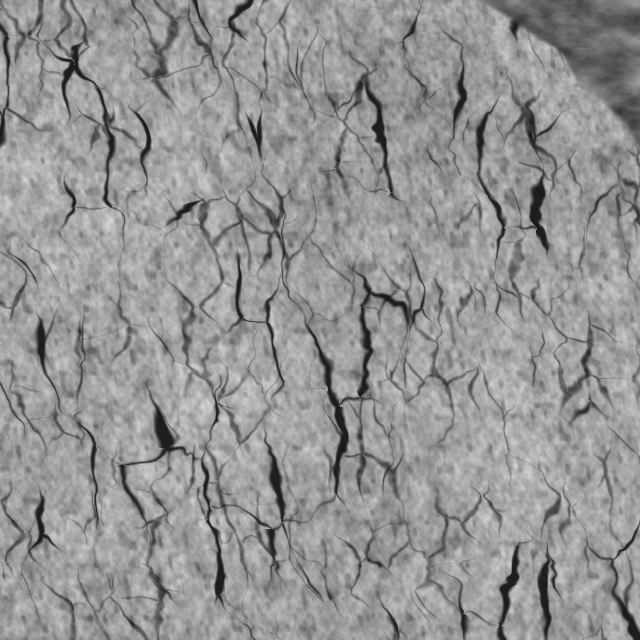
Reproduce this texture procedurally as a Shadertoy shader.

```glsl
const float BARK_GREY = 0.655;
const float CRACK_GREY = 0.09;
const float BACKDROP_GREY = 0.42;
const float LEAN = 0.15;

float hash(vec2 p) {
    return fract(sin(dot(p, vec2(127.1, 311.7))) * 43758.5453);
}

vec2 hash2(vec2 p) {
    return vec2(hash(p), hash(p + 53.7));
}

float noise(vec2 p) {
    vec2 cell = floor(p);
    vec2 f = fract(p);
    f = f * f * (3.0 - 2.0 * f);
    float low = mix(hash(cell), hash(cell + vec2(1, 0)), f.x);
    float high = mix(hash(cell + vec2(0, 1)), hash(cell + vec2(1, 1)), f.x);
    return mix(low, high, f.y);
}

float fbm(vec2 p, int octaves) {
    float sum = 0.0, total = 0.0, weight = 1.0;
    for (int i = 0; i < octaves; i++) {
        sum += weight * noise(p);
        total += weight;
        weight *= 0.55;
        p = p * 2.03 + 17.3;
    }
    return sum / total;
}

// Bends straight cell borders into jagged, wandering ones
vec2 warp(vec2 p, float frequency, float amount) {
    vec2 q = p * frequency;
    return p + amount * (vec2(noise(q), noise(q + 31.4)) - 0.5);
}

// x: canvas distance to the nearest cell border, y: how upright that border is
vec2 cellBorder(vec2 p, vec2 scale) {
    vec2 q = p * scale;
    vec2 cell = floor(q);
    vec2 nearest = vec2(0.0);
    float best = 1e3;
    for (int j = -1; j <= 1; j++)
    for (int i = -1; i <= 1; i++) {
        vec2 id = cell + vec2(i, j);
        vec2 offset = id + hash2(id) - q;
        float d = dot(offset, offset);
        if (d < best) { best = d; nearest = offset; }
    }
    vec2 border = vec2(1e3, 0.0);
    for (int j = -2; j <= 2; j++)
    for (int i = -2; i <= 2; i++) {
        vec2 id = cell + vec2(i, j);
        vec2 offset = id + hash2(id) - q;
        vec2 gap = offset - nearest;
        if (dot(gap, gap) < 1e-5) continue;
        vec2 slope = normalize(gap) * scale;
        float d = dot(0.5 * (offset + nearest), normalize(gap)) / length(slope);
        if (d < border.x) border = vec2(d, abs(slope.x) / length(slope));
    }
    return border;
}

// Crack coverage; the width swells and closes along its length
float crack(vec2 border, float opening, float minWidth, float maxWidth, float softness) {
    float width = mix(minWidth, maxWidth, opening * mix(0.6, 1.0, border.y));
    return 1.0 - smoothstep(width - softness, width + softness, border.x);
}

// Side-lit roughness from a height difference
float relief(vec2 p, vec2 scale, vec2 lightStep) {
    return fbm(p * scale, 3) - fbm((p + lightStep) * scale, 3);
}

float barkSurface(vec2 p) {
    float grey = BARK_GREY;
    grey += 0.15 * (fbm(p * 5.0, 3) - 0.5);
    grey += 0.20 * (fbm(p * vec2(60.0, 38.0), 3) - 0.5);
    grey += 0.20 * (fbm(p * vec2(150.0, 110.0), 2) - 0.5);
    grey += 0.18 * relief(p, vec2(50.0, 34.0), vec2(0.006, -0.005));
    float pits = smoothstep(0.66, 0.95, noise(p * vec2(95.0, 60.0) + 9.0));
    return grey - 0.13 * pits;
}

float backdrop(vec2 p) {
    return BACKDROP_GREY + 0.6 * (fbm(p * vec2(22.0, 32.0), 4) - 0.5);
}

void mainImage(out vec4 fragColor, in vec2 fragCoord) {
    vec2 uv = fragCoord / iResolution.xy;
    vec2 p = vec2(uv.x + LEAN * uv.y, uv.y);
    vec2 bent = warp(warp(warp(p, 9.0, 0.04), 28.0, 0.02), 80.0, 0.007);

    // Plates of bark split by deep and fine cracks
    vec2 deepBorder = cellBorder(bent, vec2(11.0, 6.0));
    vec2 fineBorder = cellBorder(bent + 3.7, vec2(20.0, 12.0));
    float deepOpening = fbm(p * vec2(13.0, 9.0) + 4.0, 2) * 1.15 - 0.08;
    float fineOpening = noise(p * vec2(19.0, 15.0) + 8.0);
    float deep = crack(deepBorder, deepOpening, -0.0105, 0.0095, 0.0032);
    float fine = crack(fineBorder, fineOpening, -0.006, 0.006, 0.0032);

    float grey = barkSurface(p);
    grey -= 0.06 * exp(-deepBorder.x * 110.0);
    grey -= 0.30 * fine;
    grey = mix(grey, CRACK_GREY, 0.95 * deep);

    // Rounded outline of the trunk against the backdrop
    float outline = length(uv - 0.3) - 0.84 + 0.02 * (noise(uv * 22.0) - 0.5);
    grey = mix(grey, backdrop(p), smoothstep(-0.006, 0.006, outline));

    fragColor = vec4(vec3(clamp(grey, 0.0, 1.0)), 1.0);
}
```
